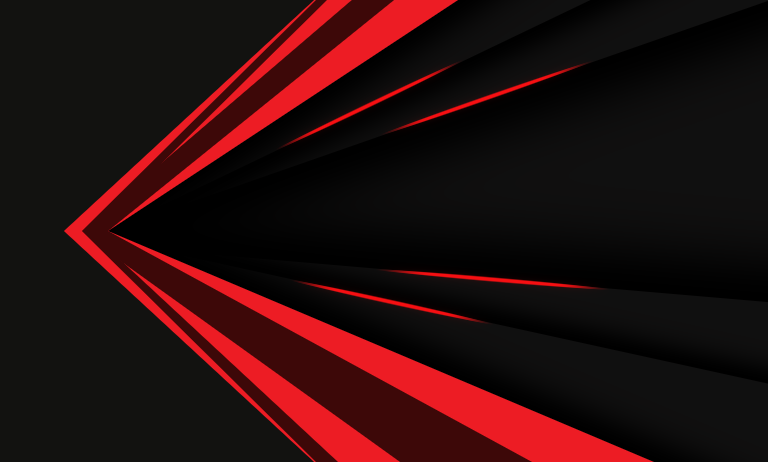
This background is drawn by a WebGL 1 fragment shader. Its source:

```glsl
precision highp float;

uniform vec2 u_resolution;

#define ASPECT 1.67
#define BACKDROP vec3(0.069, 0.069, 0.062)
#define PANEL vec3(0.064, 0.062, 0.062)
#define RED vec3(0.93, 0.11, 0.14)
#define MAROON vec3(0.24, 0.03, 0.03)
#define GLOW_RED vec3(0.97, 0.06, 0.07)
#define GLOW_WIDTH 0.0065
#define APEX vec2(0.235, 0.5)

// Smooth coverage of the positive side of a signed distance
float cover(float d) {
  return clamp(d * u_resolution.y + 0.5, 0.0, 1.0);
}

// Coverage to the right of the line from a tip to (farX, 0.5)
float rightOf(vec2 p, vec2 tip, float farX) {
  vec2 dir = vec2(farX, 0.5) - tip;
  vec2 q = p - tip;
  return cover((q.x * dir.y - q.y * dir.x) / length(dir));
}

// Distance from a sloped line, positive towards the middle of the fan
float inward(vec2 p, vec2 origin, float slope) {
  vec2 q = p - origin;
  return sign(slope) * (slope * q.x - q.y) / sqrt(1.0 + slope * slope);
}

// Soft shadow cast on the inward side of a fold
float shadow(float d, float width) {
  float r = d / width;
  return mix(1.0, 1.0 - exp(-r * r), cover(d));
}

// Tapered streak of light lying on a fold
float streak(vec2 p, vec2 centre, float slope, float halfLength) {
  float t = dot(p - centre, normalize(vec2(1.0, slope))) / halfLength;
  float taper = max(1.0 - t * t, 0.0);
  float d = inward(p, centre, slope) + 0.3 * GLOW_WIDTH;
  float width = GLOW_WIDTH * (0.35 + 0.65 * taper);
  float core = 1.0 - smoothstep(0.3 * width, width, abs(d));
  float halo = 0.12 * exp(-abs(d) / GLOW_WIDTH);
  return smoothstep(0.0, 0.75, taper) * max(core, halo);
}

// Shaded panels between the folds, with their streaks
vec3 foldedPanels(vec2 p) {
  vec2 upperOuter = vec2(0.804, 0.771);
  vec2 upperInner = vec2(1.059, 0.786);
  vec2 lowerInner = vec2(1.072, 0.397);
  vec2 lowerOuter = vec2(0.852, 0.348);

  float light = shadow(inward(p, APEX, 0.657), 0.06);
  light *= shadow(inward(p, APEX, -0.421), 0.06);
  light *= shadow(inward(p, upperOuter, 0.477), 0.05);
  light *= shadow(inward(p, upperInner, 0.347), 0.10);
  light *= shadow(inward(p, lowerInner, -0.085), 0.11);
  light *= shadow(inward(p, lowerOuter, -0.218), 0.045);

  float glow = streak(p, upperOuter, 0.477, 0.23);
  glow = max(glow, streak(p, upperInner, 0.347, 0.25));
  glow = max(glow, streak(p, lowerInner, -0.085, 0.26));
  glow = max(glow, streak(p, lowerOuter, -0.218, 0.23));
  return mix(PANEL * light, GLOW_RED, glow);
}

void main() {
  vec2 p = gl_FragCoord.xy / u_resolution * vec2(ASPECT, 1.0);
  bool upper = p.y > 0.5;
  vec2 h = vec2(p.x, abs(p.y - 0.5));

  // Far ends of the bands: sliver start and end, inner red start and end
  vec4 ends = upper ? vec4(0.711, 0.765, 0.857, 0.996)
                    : vec4(0.735, 0.870, 1.157, 1.422);
  vec2 sliverTip = upper ? vec2(0.359, 0.154) : vec2(0.272, 0.072);
  vec2 innerTip = vec2(APEX.x, 0.0);

  // Bands of the arrow, from the outside in
  vec3 color = mix(BACKDROP, RED, rightOf(h, vec2(0.139, 0.0), 0.683));
  color = mix(color, MAROON, rightOf(h, vec2(0.178, 0.0), 0.687));
  float sliver = rightOf(h, sliverTip, ends.x)
               * (1.0 - rightOf(h, sliverTip, ends.y));
  color = mix(color, RED, sliver);
  color = mix(color, RED, rightOf(h, innerTip, ends.z));
  color = mix(color, foldedPanels(p), rightOf(h, innerTip, ends.w));

  gl_FragColor = vec4(color, 1.0);
}
```
